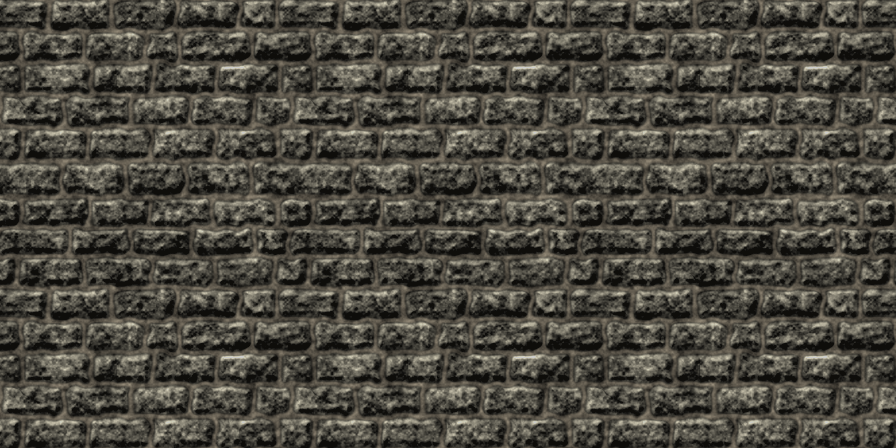
A Shadertoy shader for this texture:

```glsl
const vec2 TILE = vec2(0.651, 0.6465);      // repeat size, in canvas heights
const float TOP_OFFSET = 0.004;
const float ROWS = 9.0;                     // courses per repeat
const int STONES = 5;                       // stones per course
const float JOINTS[6] = float[6](0.0, 0.12, 0.356, 0.576, 0.788, 1.0);
const float ROW_SHIFT[9] = float[9](0.82, 0.50, 0.96, 0.87, 0.95, 0.86, 0.95, 0.875, 0.94);
const float MERGED_ROW = 5.0;               // course without the short stone
const float JOINT_JITTER = 0.022;
const float GAP = 0.065;                    // half mortar width, in rows
const float CORNER = 0.17;
const float EDGE_WARP = 0.13;
const float DOME = 0.075;
const float ROUGHNESS = 0.11;
const float RELIEF = 0.45;
const vec2 LIGHT = vec2(0.4, 0.9);          // from the upper left
const vec3 STONE_TINT = vec3(1.0, 0.97, 0.86);
const vec3 MORTAR_TINT = vec3(1.04, 0.97, 0.84);
const float STONE_TONE = 0.28;
const float MORTAR_TONE = 0.36;

float hash(vec2 p) {
    vec3 q = fract(p.xyx * 0.1031);
    q += dot(q, q.yzx + 33.33);
    return fract((q.x + q.y) * q.z);
}

// Value noise that wraps after the given period
float noise(vec2 p, float period) {
    vec2 i = floor(p), f = fract(p);
    f = f * f * (3.0 - 2.0 * f);
    vec2 a = mod(i, period), b = mod(i + 1.0, period);
    return mix(mix(hash(a), hash(vec2(b.x, a.y)), f.x),
               mix(hash(vec2(a.x, b.y)), hash(b), f.x), f.y);
}

float fbm(vec2 p, float freq) {
    float sum = 0.0, amp = 0.55;
    for (int i = 0; i < 3; i++) {
        sum += amp * noise(p * freq, ROWS * freq);
        freq *= 2.0;
        amp *= 0.5;
    }
    return sum;
}

// Depth inside the nearest stone, negative in mortar; id names the stone
float stoneDepth(vec2 p, out vec2 id) {
    vec2 warp = vec2(noise(p * 3.0, ROWS * 3.0), noise(p.yx * 3.0 + 5.0, ROWS * 3.0));
    p += EDGE_WARP * (warp - 0.5);

    // Uneven course heights
    float y = mod(p.y, ROWS);
    y = mod(y - 0.17 * exp(-(y - 6.4) * (y - 6.4) / 1.5), ROWS);
    float row = floor(y);
    float x = fract(p.x / ROWS - ROW_SHIFT[int(row)]);

    // Find the joints on either side
    float left = 0.0, right = 1.0;
    id = vec2(0.0, row);
    for (int i = 1; i < STONES; i++) {
        float joint = JOINTS[i] + JOINT_JITTER * (hash(vec2(i, row + 20.0)) - 0.5);
        if (i == 1 && row == MERGED_ROW) joint = 0.0;
        if (x >= joint) {
            left = joint;
            id.x = float(i);
        } else {
            right = min(right, joint);
        }
    }
    vec2 halfSize = vec2((right - left) * ROWS, 1.0) * 0.5 - GAP;
    vec2 local = vec2((x - 0.5 * (left + right)) * ROWS, fract(y) - 0.5);
    vec2 q = abs(local) - halfSize + CORNER;
    return CORNER - length(max(q, 0.0)) - min(max(q.x, q.y), 0.0);
}

float surface(vec2 p) {
    vec2 id;
    float dome = smoothstep(-0.02, 0.22, stoneDepth(p, id));
    return DOME * dome + ROUGHNESS * fbm(p, 4.0) * (0.5 + 0.5 * dome);
}

void mainImage(out vec4 fragColor, in vec2 fragCoord) {
    vec2 uv = fragCoord / iResolution.y;
    vec2 p = vec2(uv.x, 1.0 - uv.y + TOP_OFFSET) / TILE * ROWS;
    float pixel = ROWS / (TILE.y * iResolution.y);

    vec2 id;
    float depth = stoneDepth(p, id);
    float mask = smoothstep(-pixel, pixel, depth);

    // Slope lighting
    vec2 e = vec2(0.05, 0.0);
    float h = surface(p);
    vec2 slope = vec2(surface(p + e.xy) - h, surface(p + e.yx) - h) / e.x;
    float light = RELIEF * dot(slope, LIGHT);

    // Mottling, fine grain and pale wear
    float grain = fbm(p + 3.0, 6.0) - 0.48;
    float blotch = fbm(p + 6.0, 1.0) - 0.48;
    float wear = smoothstep(0.55, 0.8, noise(p * 9.0, ROWS * 9.0)) * smoothstep(-0.1, 0.2, blotch);
    float stone = STONE_TONE + 0.07 * (hash(id + 40.0) - 0.5)
                + 0.65 * grain + 0.22 * blotch + 0.13 * wear;

    // Chiselled cracks on some stones
    float crack = 1.0 - smoothstep(0.0, 0.035, abs(blotch));
    stone -= 0.1 * crack * step(0.5, hash(id + 70.0));

    float mortar = MORTAR_TONE + 0.4 * grain + 0.15 * blotch;
    vec3 color = mix(MORTAR_TINT * (mortar + 0.6 * light), STONE_TINT * (stone + light), mask);

    // Dark crevice around each stone
    float crevice = exp(-pow((depth - 0.015) / 0.045, 2.0));
    color *= 1.0 - 0.4 * crevice;
    fragColor = vec4(clamp(color, vec3(0.055, 0.05, 0.04), vec3(0.8)), 1.0);
}
```
